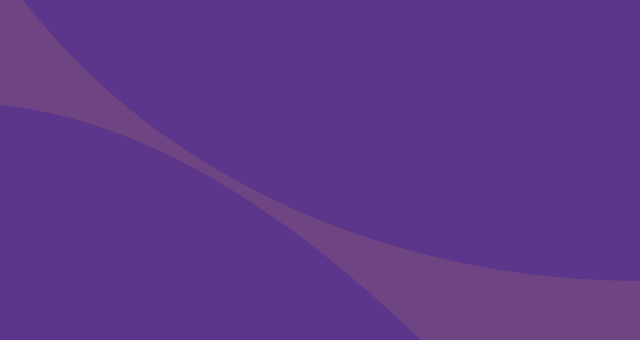
Give the GLSL for this background, as a WebGL 2 fragment shader.

```glsl
#version 300 es
precision highp float;

uniform vec2 u_resolution;
out vec4 fragColor;

const vec3 PURPLE = vec3(0.356, 0.213, 0.546);
const vec3 MAUVE = vec3(0.435, 0.267, 0.510);

// Approximate signed distance to an ellipse, positive outside
float ellipseDistance(vec2 p, vec2 center, vec2 radii) {
    vec2 q = (p - center) / radii;
    float r = length(q);
    return r * (r - 1.0) / max(length(q / radii), 1e-4);
}

// Approximate signed distance to a cubic height curve, positive above
float cubicDistance(vec2 p, vec4 k) {
    float height = k.x + p.x * (k.y + p.x * (k.z + p.x * k.w));
    float slope = k.y + p.x * (2.0 * k.z + 3.0 * k.w * p.x);
    return (p.y - height) / sqrt(1.0 + slope * slope);
}

// Smooth coverage of the positive side of an edge
float coverage(float distance, float pixel) {
    return clamp(distance / pixel + 0.5, 0.0, 1.0);
}

void main() {
    // Canvas width is one unit
    vec2 p = gl_FragCoord.xy / u_resolution.x;
    float pixel = 1.0 / u_resolution.x;

    // The band lies below the large bowl and above the falling hill
    float bowl = ellipseDistance(p, vec2(0.996, 1.0352), vec2(1.1354, 0.9427));
    float hill = cubicDistance(p, vec4(0.3672, -0.1015, -0.7764, 0.1239));
    float band = coverage(bowl, pixel) * coverage(hill, pixel);

    fragColor = vec4(mix(PURPLE, MAUVE, band), 1.0);
}
```
